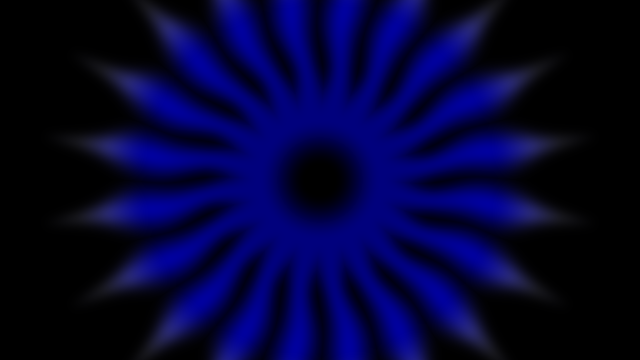
This background is drawn by a Shadertoy shader. Its source:

```glsl
// Soft blue twenty-armed starburst with wavy arms, pale tips and a dark round core.

const float TAU = 6.2831853;
const float ARM_COUNT = 20.0;
const vec3 DEEP_BLUE = vec3(0.003, 0.003, 0.49);
const vec3 BRIGHT_BLUE = vec3(0.005, 0.005, 0.62);
const vec3 TIP_GREY = vec3(0.16, 0.16, 0.20);

// Falls smoothly from one to zero between two radii.
float fadeOut(float start, float end, float r) {
    return 1.0 - smoothstep(start, end, r);
}

// Bell curve around a centre.
float bell(float x, float centre, float spread) {
    float t = (x - centre) / spread;
    return exp(-t * t);
}

// Angular sway that bends each arm into a gentle S.
float armSway(float r) {
    return 0.022 * bell(r, 0.42, 0.08) - 0.036 * bell(r, 0.27, 0.09);
}

// Half-width of an arm: thin neck, swollen body, tapering tip.
float armWidth(float r) {
    float body = 0.028 + 0.020 * bell(r, 0.49, 0.12);
    return mix(0.018, body, fadeOut(0.50, 0.78, r));
}

// Soft coverage of the arms, repeated around the circle.
float armMask(float angle, float r) {
    float sector = TAU / ARM_COUNT;
    float offset = mod(angle - armSway(r), sector) - 0.5 * sector;
    float across = offset * r / armWidth(r);
    return exp2(-across * across);
}

// Colour along an arm, from the inner ring out to the tip.
vec3 armColor(float r) {
    vec3 blue = mix(DEEP_BLUE, BRIGHT_BLUE, smoothstep(0.30, 0.48, r));
    float tip = smoothstep(0.48, 0.61, r) * fadeOut(0.57, 0.80, r);
    return blue * fadeOut(0.47, 0.69, r) + TIP_GREY * tip;
}

void mainImage(out vec4 fragColor, in vec2 fragCoord) {
    vec2 p = (fragCoord - 0.5 * iResolution.xy) / iResolution.y;
    float r = length(p);
    float angle = atan(p.y, p.x + step(r, 0.0));

    // Arms merge into a solid ring, which fades into the core.
    float ring = fadeOut(0.17, 0.33, r);
    float coverage = mix(armMask(angle, r), 1.0, ring);
    float core = smoothstep(0.04, 0.17, r);

    fragColor = vec4(armColor(r) * coverage * core, 1.0);
}
```
